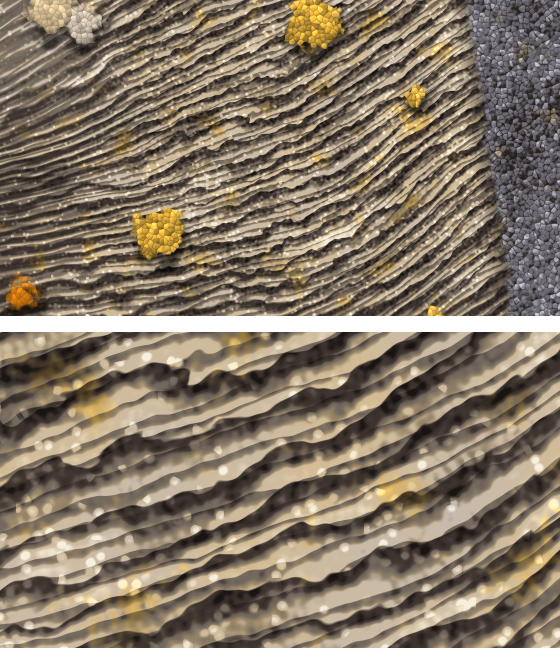
Top, the full canvas; bottom, a detail of the centre.
Reproduce this texture procedurally as a WebGL 2 fragment shader.

```glsl
#version 300 es
precision highp float;
uniform vec2 u_resolution;
out vec4 fragColor;
const vec3 UMBER = vec3(0.24, 0.20, 0.18), STONE = vec3(0.45, 0.41, 0.37);
const vec3 TAN = vec3(0.62, 0.54, 0.41), PALE = vec3(0.78, 0.73, 0.68);
const vec3 CREAM = vec3(0.84, 0.74, 0.56), GOLD = vec3(0.80, 0.62, 0.22);
const vec3 SLATE = vec3(0.43, 0.42, 0.46), ORANGE = vec3(0.86, 0.50, 0.06);
const float COARSE_LAYERS = 19.0, FINE_LAYERS = 43.0;
const float CRYSTAL_SCALE = 58.0, GLINT_SCALE = 74.0;
const float CLUSTER_CELL = 0.21, CLUSTER_DENSITY = 0.24;
vec2 hash2(vec2 p) {
  vec3 q = fract(p.xyx * vec3(0.1031, 0.1030, 0.0973));
  q += dot(q, q.yzx + 33.33);
  return fract((q.xx + q.yz) * q.zy);
}
float corner(vec2 cell, vec2 r) { return dot(hash2(cell) * 2.0 - 1.0, r); }
float noise(vec2 p) {
  vec2 i = floor(p), f = p - i, e = vec2(1.0, 0.0);
  vec2 u = f * f * f * (f * (f * 6.0 - 15.0) + 10.0);
  float low = mix(corner(i, f), corner(i + e, f - e), u.x);
  return 1.5 * mix(low, mix(corner(i + e.yx, f - e.yx), corner(i + 1.0, f - 1.0), u.x), u.y);
}
float fbm(vec2 p) {
  float sum = 0.0, amp = 0.6;
  for (int i = 0; i < 4; i++, amp *= 0.5) {
    sum += amp * noise(p);
    p = mat2(1.6, 1.2, -1.2, 1.6) * p + 7.3;
  }
  return sum;
}
// Nearest site offset (xy), gap to the second site (z), random id (w)
vec4 grains(vec2 p) {
  vec2 nearest = vec2(0.0), owner = vec2(0.0);
  float d1 = 9.0, d2 = 9.0;
  for (int k = 0; k < 9; k++) {
    vec2 c = floor(p) + vec2(k % 3, k / 3) - 1.0, r = c + hash2(c) - p;
    float d = length(r);
    d2 = min(d2, max(d, d1));
    if (d < d1) { d1 = d; nearest = r; owner = c; }
  }
  return vec4(nearest, d2 - d1, hash2(owner + 51.7).x);
}
float softRamp(float x) { return log(1.0 + exp(12.0 * x)) / 12.0; }
float bedding(vec2 p) {
  float bend = 0.18 * p.x + 0.46 * softRamp(p.x - 1.02 + 0.15 * p.y);
  float steepLeft = 0.42 * softRamp(0.62 - p.x) * smoothstep(0.1, 0.75, p.y);
  return p.y - bend + steepLeft + 0.025 * noise(p * 3.0);
}
// Overlapping plates: light against shadow (x), plate tone (y)
vec2 plates(vec2 q, float count, float blur) {
  float v = q.y * count + 0.9 * noise(vec2(q.x * 3.0, q.y * count * 0.25) + count);
  v += 0.35 * noise(vec2(q.x * 13.0, q.y * count * 0.6));
  v += 0.16 * (1.0 - blur) * noise(q * vec2(42.0, 60.0));
  float id = floor(v), f = v - id;
  float gap = clamp(0.3 + 0.45 * noise(vec2(q.x * 5.0, id * 7.37)), 0.02, 0.7);
  float lit = 1.0 - smoothstep(0.72 - gap - 0.2 * blur, 1.05 - 0.5 * gap, f);
  lit *= smoothstep(0.0, 0.05 + 0.3 * blur, f);
  return vec2(lit, noise(vec2(q.x * 6.0, id * 3.71 + 0.4)));
}
vec3 rockColour(float t, float warmth) {
  vec3 c = mix(UMBER * 0.4, UMBER, smoothstep(0.0, 0.16, t));
  c = mix(c, STONE, smoothstep(0.16, 0.38, t));
  c = mix(c, TAN, smoothstep(0.38, 0.56, t) * (0.5 + 0.5 * warmth));
  c = mix(c, mix(PALE, CREAM, warmth), smoothstep(0.54, 0.76, t));
  return mix(c, vec3(0.97, 0.94, 0.87), smoothstep(0.85, 1.25, t));
}
vec3 shadeRock(vec2 p) {
  float blur = max(1.0 - smoothstep(0.0, 0.6, p.x), 0.5 - 0.5 * smoothstep(0.0, 0.2, p.y));
  float haze = (1.0 - smoothstep(0.05, 0.5, p.x)) * smoothstep(0.4, 0.85, p.y);
  float patches = fbm(p * 4.0 + 3.0), micro = noise(p * 95.0) + 0.6 * noise(p * 47.0);
  // Layered plates
  vec2 q = vec2(p.x, bedding(p));
  vec2 coarse = plates(q, COARSE_LAYERS, blur), fine = plates(q + 5.0, FINE_LAYERS, blur);
  float light = mix(0.13, 1.0, coarse.x) * mix(0.4, 1.0, fine.x);
  float tone = 0.06 + light * (0.76 + 0.35 * coarse.y + 0.2 * fine.y);
  tone += 0.17 * micro * (1.0 - 0.75 * blur) + 0.12 * patches + 0.2 * haze;
  // Glinting grains and gold stains
  vec4 glint = grains(p * GLINT_SCALE);
  float spark = smoothstep(0.72, 0.92, glint.w + 0.3 * patches);
  tone += spark * (0.15 + 0.35 * coarse.x) * (1.0 - smoothstep(0.15, 0.55, length(glint.xy)));
  float warmth = clamp(0.45 + 0.9 * fbm(p * 6.0 + 19.0) - 0.7 * haze, 0.0, 1.0);
  float stain = smoothstep(0.15, 0.6, fbm(p * 9.0 + 41.0) + 0.25 * micro) * (1.0 - haze);
  vec3 col = mix(rockColour(tone, warmth), GOLD * (0.35 + 0.9 * tone), 0.6 * stain);
  // Granular crust beyond the slanted edge
  vec4 crystal = grains(p * CRYSTAL_SCALE);
  float facing = dot(crystal.xy, vec2(0.5, -0.8)), seam = smoothstep(0.0, 0.25, crystal.z);
  float beyond = p.x - 1.62 + 0.14 * p.y + 0.03 * fbm(p * 7.0);
  float grit = 0.28 + 0.6 * crystal.w * seam + 0.35 * patches + 0.3 * (micro + facing);
  vec3 crust = mix(UMBER * 0.6, SLATE, smoothstep(0.0, 0.6, grit));
  crust = mix(crust, vec3(0.80, 0.79, 0.82), smoothstep(0.6, 1.15, grit));
  col *= 1.0 - 0.35 * smoothstep(-0.07, 0.0, beyond);
  col = mix(col, mix(crust, GOLD * grit, 0.4 * stain), smoothstep(-0.015, 0.015, beyond));
  // Scattered crystal clusters
  vec2 rim = p + 0.75 * crystal.xy / CRYSTAL_SCALE;
  float lumps = 0.03 * noise(p * 17.0) + 0.012 * noise(p * 45.0), feather = 0.004 + 0.014 * blur;
  for (int k = 0; k < 9; k++) {
    vec2 cell = floor(p / CLUSTER_CELL) + vec2(k % 3, k / 3) - 1.0;
    vec2 rnd = hash2(cell + 8.3), kind = hash2(cell + 77.1);
    vec2 centre = (cell + 0.2 + 0.6 * hash2(cell + 29.0)) * CLUSTER_CELL;
    float top = smoothstep(0.8, 0.95, centre.y) * (1.0 - smoothstep(0.75, 0.95, centre.x));
    if (rnd.x > CLUSTER_DENSITY * (1.0 - smoothstep(1.2, 1.5, centre.x)) + 0.6 * top) continue;
    float size = mix(0.03, 0.095, rnd.y) - lumps, d = length(rim - centre) - size;
    col *= 0.4 + 0.6 * smoothstep(-0.01, 0.03, length(p - centre + vec2(-0.008, 0.022)) - size);
    float facet = (0.5 + 0.5 * crystal.w + 0.35 * facing + 0.15 * micro) * mix(0.65, 1.0, seam);
    facet = mix(facet, 0.72, 0.5 * blur) + 1.6 * (p.y - centre.y);
    float gilding = smoothstep(0.25, 0.7, kind.x + 0.5 * patches - 0.4 * top);
    vec3 gilt = mix(ORANGE, GOLD * 1.05, smoothstep(0.1, 0.35, centre.x));
    vec3 body = mix(mix(PALE, CREAM, kind.y), gilt, gilding) * (0.3 + 0.95 * facet);
    col = mix(col, body, 1.0 - smoothstep(-feather, feather, d));
  }
  return col;
}
void main() {
  vec3 sum = vec3(0.0);
  for (int k = 0; k < 4; k++) // Subpixel points smooth the edges
    sum += shadeRock((gl_FragCoord.xy + vec2(k % 2, k / 2) * 0.5 - 0.25) / u_resolution.y);
  fragColor = vec4(clamp(sum * 0.25, 0.0, 1.0), 1.0);
}
```
